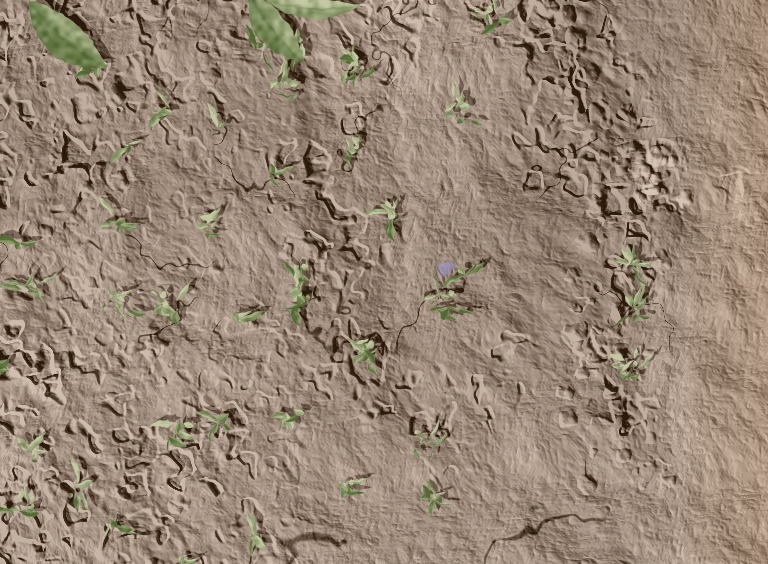
Reproduce this texture procedurally as a Shadertoy shader.

```glsl
// Sunlit bare soil with crumbly clods, fine cracks and small green seedlings.
// A noise height field is lit from the lower left by finite differences;
// seedlings are scattered on a grid as ragged fans of lens-shaped blades.
const vec2 TO_SUN = vec2(-0.8, -0.6);
const mat2 TURN = mat2(0.8, 0.6, -0.6, 0.8);

vec2 hash2(vec2 p) {
    vec3 q = fract(p.xyx * vec3(0.1031, 0.1030, 0.0973));
    q += dot(q, q.yzx + 33.33);
    return fract((q.xx + q.yz) * q.zy);
}

float noise(vec2 p) {
    vec2 i = floor(p), f = fract(p);
    f = f * f * (3.0 - 2.0 * f);
    return mix(mix(hash2(i).x, hash2(i + vec2(1, 0)).x, f.x),
               mix(hash2(i + vec2(0, 1)).x, hash2(i + vec2(1, 1)).x, f.x), f.y);
}

// Winding strip of broken earth on the right
float clodBand(vec2 p) {
    float x = 1.11 - 0.1 * smoothstep(0.7, 1.0, p.y) + 0.03 * sin(p.y * 12.0);
    float d = (p.x - x) / 0.06;
    return exp(-d * d) * smoothstep(0.08, 0.25, p.y);
}

float roughness(vec2 p) {
    float left = smoothstep(0.75, 0.0, p.x) * (0.25 + 1.5 * abs(p.y - 0.55));
    float patches = 0.6 * smoothstep(0.55, 0.8, noise(TURN * p * 6.0 + 3.0));
    return min(left + 0.8 * clodBand(p) + patches, 1.0);
}

// Rounded lumps, one per grid cell where the ground is broken
float clods(vec2 p) {
    vec2 g = TURN * p * 36.0 + 0.5 * vec2(noise(p * 80.0), noise(p * 80.0 + 9.0));
    float h = 0.0;
    for (int k = 0; k < 9; k++) {
        vec2 cell = floor(g) + vec2(k % 3 - 1, k / 3 - 1);
        vec2 centre = cell + hash2(cell), pick = hash2(cell + 57.0);
        vec2 at = centre * TURN / 36.0;
        float radius = 0.25 + 0.5 * pick.y * pick.y;
        vec2 d = (g - centre) / radius;
        float chance = 0.8 * clodBand(at) + 0.1 * smoothstep(0.6, 0.0, at.x);
        if (pick.x < chance) h = max(h, radius * (1.0 - dot(d, d)));
    }
    return h * 0.011;
}

float height(vec2 p) {
    float h = clods(p), amp = 0.02, rough = roughness(p);
    vec2 q = TURN * p * 5.0;
    for (int i = 0; i < 6; i++) {
        float n = noise(q);
        h += amp * (i < 3 ? n : 0.6 * abs(2.0 * n - 0.9));
        q = 2.1 * TURN * q + 11.3 + 0.5 * n;
        amp *= 0.56;
    }
    // Small ragged pits and crumbs
    vec2 w = p + 0.02 * vec2(noise(p * 35.0), noise(p * 35.0 + 31.0));
    float crumb = 0.6 * noise(TURN * w * 31.0) + 0.4 * noise(TURN * TURN * w * 67.0);
    h += rough * (0.011 * crumb - 0.012 * smoothstep(0.56, 0.72, crumb));
    // Soft ledge left of the centre
    float ledge = smoothstep(0.0, 0.04, p.x - 0.66 + 0.18 * p.y);
    return h - 0.006 * ledge * smoothstep(0.45, 0.6, p.y);
}

// Lays a pointed blade over the foliage: x = coverage, y = tone
void addBlade(inout vec2 foliage, vec2 p, vec2 root, vec2 tip, float width, float tone) {
    float len = length(tip - root), px = 0.8 / iResolution.y;
    vec2 dir = (tip - root) / len;
    vec2 q = vec2(dot(p - root, dir), dot(p - root, vec2(-dir.y, dir.x)));
    float t = clamp(q.x / len, 0.0, 1.0);
    q.y += 0.25 * len * t * (1.0 - t);
    float d = max(abs(q.y) - 4.0 * width * t * (1.0 - t), max(-q.x, q.x - len));
    float cover = smoothstep(px, -px, d), side = q.y / width;
    tone += 0.2 * clamp(side * 2.0, -1.0, 1.0) - 0.2 * exp(-side * side * 60.0);
    foliage = vec2(max(foliage.x, cover), mix(foliage.y, tone, cover));
}

vec2 plants(vec2 p) {
    vec2 foliage = vec2(0.0, 0.5);
    p += 0.004 * (vec2(noise(p * 110.0), noise(p * 110.0 + 5.0)) - 0.5);
    for (int k = 0; k < 9; k++) {
        vec2 cell = floor(p * 8.0) + vec2(k % 3 - 1, k / 3 - 1);
        vec2 pick = hash2(cell + 19.0), root = (cell + hash2(cell + 3.0)) / 8.0;
        if (pick.x > (root.x < 0.87 ? 0.6 : 0.1)) continue;
        for (int j = 0; j < 12; j++) {
            vec2 r = hash2(cell * 13.0 + float(j) * 7.7);
            vec2 s = hash2(cell * 17.0 + float(j) * 5.3 + 40.0);
            if (r.x > 0.35 + 0.6 * pick.y) continue;
            float a = 6.283 * (s.x + 0.4 * float(j));
            vec2 start = root + 0.045 * pick.y * (s - 0.5);
            vec2 tip = start + (0.01 + 0.04 * r.y * r.y) * vec2(cos(a), sin(a));
            addBlade(foliage, p, start, tip, 0.002 + 0.005 * fract(s.x * 7.0), s.y);
        }
    }
    // Broad leaves reaching in from the top edge
    addBlade(foliage, p, vec2(0.05, 1.0), vec2(0.19, 0.88), 0.034, 0.3);
    addBlade(foliage, p, vec2(0.44, 1.02), vec2(0.54, 0.89), 0.028, 0.35);
    addBlade(foliage, p, vec2(0.47, 1.0), vec2(0.64, 0.99), 0.018, 0.6);
    return foliage;
}

void mainImage(out vec4 fragColor, in vec2 fragCoord) {
    vec2 p = fragCoord / iResolution.y;
    // Slope lighting and short cast shadows
    float h = height(p), slope = (h - height(p + TO_SUN * 0.003)) / 0.003;
    float shadow = smoothstep(0.004, 0.009, height(p + TO_SUN * 0.012) - h);
    float light = 0.635 + (slope > 0.0 ? 0.38 : 0.55) * clamp(slope, -0.7, 0.4) - 0.28 * shadow;
    light += 0.1 * (noise(p * 3.0 + 20.0) - 0.5) - 0.1 * clodBand(p) * noise(p * 20.0);
    // Short jagged cracks
    float field = noise(TURN * p * vec2(3.0, 5.0) + 0.5 * noise(p * 18.0) + 0.2 * noise(p * 60.0));
    float broken = smoothstep(0.58, 0.68, noise(p * 7.0 + 7.0));
    light -= 0.3 * broken * smoothstep(0.016, 0.004, abs(field - 0.5));
    // Pale dry clods on the right
    float dry = smoothstep(0.13, 0.04, distance(p, vec2(1.2, 0.69)));
    light += 0.13 * dry * smoothstep(0.001, 0.004, clods(p)) - 0.26 * plants(p + TO_SUN * 0.016).x;
    light = clamp(light, 0.17, 0.84);
    vec3 color = light + vec3(0.0, -0.073, -0.13);
    color += vec3(0.02, 0.0, -0.02) * smoothstep(1.15, 1.35, p.x);
    // Lilac petal
    float petal = distance(p, vec2(0.79, 0.525)) + 0.012 * noise(p * 70.0);
    color = mix(color, vec3(0.6, 0.55, 0.66) + 0.5 * (light - 0.6), smoothstep(0.021, 0.016, petal));
    // Foliage
    vec2 foliage = plants(p);
    float tone = clamp(foliage.y + 0.08 + 0.5 * (noise(p * 100.0) - 0.5), 0.0, 1.0);
    color = mix(color, mix(vec3(0.32, 0.41, 0.20), vec3(0.77, 0.79, 0.64), tone), foliage.x);
    fragColor = vec4(color, 1.0);
}
```
